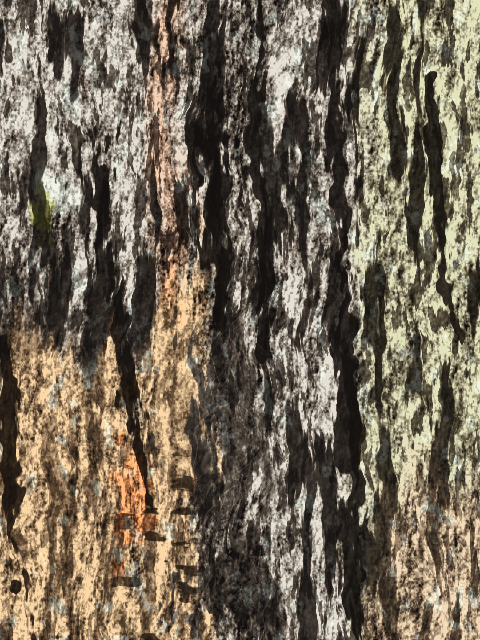
Give the GLSL for this texture, as a WebGL 1 fragment shader.

```glsl
precision highp float;
uniform vec2 u_resolution;

const vec3 SHADOW = vec3(0.07, 0.06, 0.055);
const vec3 UMBER = vec3(0.40, 0.355, 0.31);
const vec3 PALE = vec3(0.90, 0.88, 0.83);
const vec3 WOOD_TINT = vec3(1.13, 0.95, 0.72);
const vec3 RUST_TINT = vec3(1.13, 0.88, 0.74);
const vec3 ALGAE_TINT = vec3(0.99, 1.01, 0.89);
const vec3 LICHEN = vec3(0.70, 0.73, 0.69);
const vec3 MOSS = vec3(0.55, 0.55, 0.24);

float hash(vec2 p) {
  vec3 q = fract(p.xyx * 0.1031);
  q += dot(q, q.yzx + 33.33);
  return fract((q.x + q.y) * q.z);
}

float noise(vec2 p) {
  vec2 i = floor(p), f = fract(p);
  f = f * f * (3.0 - 2.0 * f);
  return mix(mix(hash(i), hash(i + vec2(1.0, 0.0)), f.x),
             mix(hash(i + vec2(0.0, 1.0)), hash(i + 1.0), f.x), f.y);
}

float fbm(vec2 p) {
  float sum = 0.0, amp = 0.53;
  for (int i = 0; i < 4; i++) {
    sum += amp * noise(p);
    p = p * 2.03 + 17.3;
    amp *= 0.5;
  }
  return sum;
}

// 1 inside the jagged low spots of a stretched noise field
float split(vec2 p, float level) {
  return 1.0 - smoothstep(level - 0.035, level + 0.035, fbm(p));
}

// 1 inside a splintered, broken stroke from a to b
float gouge(vec2 p, vec2 a, vec2 b, float width) {
  vec2 ab = b - a;
  float t = clamp(dot(p - a, ab) / dot(ab, ab), 0.0, 1.0);
  float d = length(p - a - ab * t) / width;
  d += 5.0 * (fbm(p * vec2(58.0, 13.0)) - 0.5) + 1.6 * (noise(p * vec2(150.0, 60.0)) - 0.5);
  return 1.0 - smoothstep(0.75, 1.25, d + 0.4 * pow(abs(2.0 * t - 1.0), 4.0));
}

// 1 inside an ellipse with an eroded edge
float patchMask(vec2 p, vec2 center, vec2 radius) {
  float d = length((p - center) / radius) + 2.2 * (fbm(p * vec2(48.0, 28.0)) - 0.5);
  return 1.0 - smoothstep(0.7, 1.1, d);
}

float barkHeight(vec2 p) {
  return 0.8 * fbm(p * vec2(42.0, 8.0)) + fbm(p * vec2(115.0, 45.0));
}

// Thin broken fibres in several directions
float fibres(vec2 p) {
  float sum = 0.0;
  for (int i = 0; i < 4; i++) {
    float angle = float(i) * 0.5 - 0.8;
    mat2 turn = mat2(cos(angle), sin(angle), -sin(angle), cos(angle));
    vec2 s = turn * p + float(i) * 3.1;
    float line = 1.0 - smoothstep(0.0, 0.07, abs(noise(s * vec2(75.0, 13.0)) - 0.5));
    sum += line * smoothstep(0.4, 0.7, noise(s * 30.0));
  }
  return min(sum, 1.0);
}

void main() {
  vec2 p = gl_FragCoord.xy / u_resolution * vec2(0.75, 1.0);
  vec2 q = p;
  q.x += 0.04 * (fbm(p * vec2(7.0, 5.0)) - 0.5) + 0.010 * (fbm(p * vec2(45.0, 32.0)) - 0.5);

  // Regions of the trunk, with splintered borders
  float edge = fbm(p * vec2(34.0, 7.0)) - 0.5;
  float x = q.x + 0.09 * edge;
  float leftWood = smoothstep(0.50, 0.43, p.y + 0.25 * edge - 0.13 * smoothstep(0.23, 0.27, x))
                 * smoothstep(0.345, 0.32, x);
  float rightWood = smoothstep(0.38, 0.14, p.y + 0.4 * edge) * smoothstep(0.56, 0.62, x);
  float wood = max(leftWood, 0.65 * rightWood);
  float algae = smoothstep(0.53, 0.59, x) * (1.0 - rightWood);
  float middle = smoothstep(0.41, 0.45, x) * smoothstep(0.55, 0.51, x);
  float core = smoothstep(0.30, 0.35, x) * smoothstep(0.45, 0.39, x);
  float heart = patchMask(q, vec2(0.285, 0.36), vec2(0.045, 0.15));
  float rust = 0.6 * smoothstep(0.04, 0.0, abs(x - 0.265)) * smoothstep(0.45, 0.6, p.y);
  rust = max(rust, patchMask(q, vec2(0.20, 0.22), vec2(0.04, 0.08)));

  // Surface relief lit from the upper left, plus crumbly grain
  float height = barkHeight(q);
  float relief = height - barkHeight(q + vec2(-0.002, 0.003));
  float grain = noise(p * vec2(250.0, 210.0)) + 0.8 * noise(p * vec2(480.0, 430.0)) - 0.9;
  float tone = 0.62 + 0.85 * (height - 0.9) + 0.95 * relief + 0.45 * grain;
  tone += 0.09 * algae + 0.08 * middle + 0.03 * wood - 0.17 * core - 0.08 * rust;
  float smoothWood = 0.67 + 0.8 * (fbm(q * vec2(75.0, 12.0)) - 0.5) + 0.30 * grain + 0.4 * relief;
  tone = mix(tone, smoothWood, 0.7 * heart);

  // Long bark splits, short chips and cross breaks in the wood
  float calm = 1.0 - 0.45 * max(heart, wood);
  tone *= 1.0 - 0.80 * calm * split(q * vec2(50.0, 7.5) + 9.0, 0.40);
  tone *= 1.0 - 0.60 * calm * split(q * vec2(100.0, 24.0) + 5.0, 0.39);
  float blocks = leftWood * smoothstep(0.14, 0.21, p.x) * smoothstep(0.40, 0.2, p.y);
  tone *= 1.0 - 0.7 * blocks * split(q * vec2(20.0, 55.0), 0.38);

  // Deep dark seams
  float seam = gouge(q, vec2(0.33, 0.90), vec2(0.345, 0.50), 0.014);
  seam = max(seam, gouge(q, vec2(0.40, 1.0), vec2(0.42, 0.45), 0.010));
  seam = max(seam, gouge(q, vec2(0.51, 1.03), vec2(0.535, 0.65), 0.014));
  seam = max(seam, gouge(q, vec2(0.535, 0.69), vec2(0.56, -0.03), 0.013));
  seam = max(seam, gouge(q, vec2(0.155, 0.78), vec2(0.155, 0.57), 0.012));
  seam = max(seam, gouge(q, vec2(0.155, 0.61), vec2(0.23, 0.36), 0.013));
  seam = max(seam, gouge(q, vec2(0.20, 0.38), vec2(0.24, 0.20), 0.008));
  seam = max(seam, gouge(q, vec2(0.015, 0.47), vec2(0.04, -0.03), 0.011));
  seam = max(seam, gouge(q, vec2(0.68, 0.88), vec2(0.71, 0.48), 0.008));
  float hollow = gouge(q, vec2(0.36, 0.46), vec2(0.375, -0.05), 0.046);
  float knot = patchMask(q, vec2(0.05, 0.51), vec2(0.08, 0.08));
  tone *= (1.0 - 0.85 * seam) * (1.0 - 0.55 * hollow) * (1.0 - 0.4 * knot);
  tone += 0.16 * max(hollow, 0.6 * core * smoothstep(0.5, 0.3, p.y)) * fibres(q);

  // Colour from tone, tinted by region
  tone = clamp(tone, 0.0, 1.0);
  vec3 color = mix(SHADOW, UMBER, clamp(tone / 0.40, 0.0, 1.0));
  color = mix(color, PALE, clamp((tone - 0.36) / 0.50, 0.0, 1.0));
  color *= mix(vec3(1.0), WOOD_TINT, 0.75 * max(wood, heart) * (1.0 - hollow));
  color *= mix(vec3(1.0), RUST_TINT, rust);
  color *= mix(vec3(1.0), ALGAE_TINT, algae);

  // Lichen flecks and moss
  float flecks = smoothstep(0.62, 0.72, fbm(p * vec2(60.0, 38.0) + 70.0) + 0.08 * grain);
  flecks = max(flecks * (1.0 - heart), patchMask(p, vec2(0.09, 0.70), vec2(0.03, 0.04)));
  color = mix(color, LICHEN * (0.3 + 1.1 * tone), 0.55 * flecks * (1.0 - seam));
  float moss = patchMask(p, vec2(0.065, 0.66), vec2(0.02, 0.035));
  color = mix(color, MOSS * (0.3 + 1.3 * tone), 0.65 * moss);
  gl_FragColor = vec4(clamp(color, 0.0, 1.0), 1.0);
}
```
